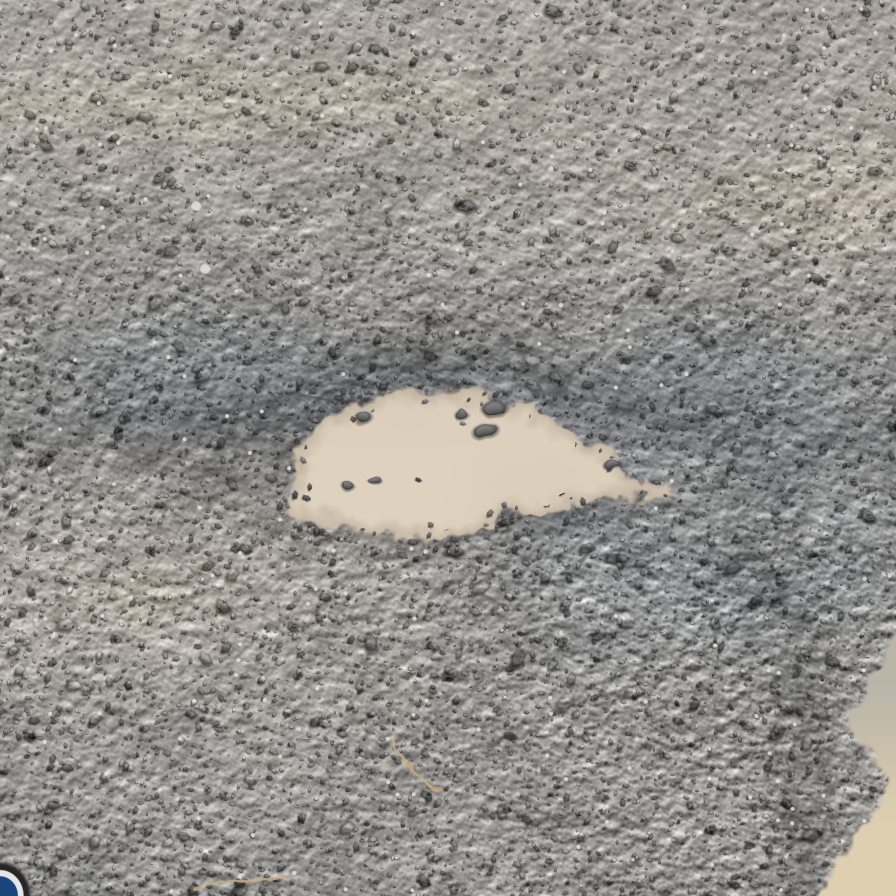
Reproduce this texture procedurally as a Shadertoy shader.

```glsl
// Worn gravelly asphalt with a muddy pothole puddle and a second one at the corner.
// Tone fields and embossed noise make the ground, jittered grids scatter the stones,
// a noisy polygon and an edge curve bound the water.
#define WARM vec3(.68, .655, .62)
#define COOL vec3(.545, .55, .553)
#define MUD vec3(.868, .815, .742)
#define DARK vec3(.22, .22, .225)
#define RELIEF 0.68
#define RIM_WIDTH 0.042
#define SHORE_NOISE 0.032
#define STONE_SHADOW 0.4
#define SPECK_GRID 66.0

float hash(vec2 p) { return fract(sin(dot(p, vec2(127.1, 311.7))) * 43758.5); }

float noise(vec2 p) {
  vec2 i = floor(p), f = fract(p);
  f = f * f * (3.0 - 2.0 * f);
  return mix(mix(hash(i), hash(i + vec2(1, 0)), f.x),
             mix(hash(i + vec2(0, 1)), hash(i + vec2(1, 1)), f.x), f.y);
}

float fbm(vec2 p) {
  float sum = 0.0, amp = 0.55;
  for (int i = 0; i < 3; i++) {
    sum += amp * noise(p);
    p = mat2(1.6, 1.2, -1.2, 1.6) * p + 7.3;
    amp *= 0.52;
  }
  return sum;
}

float blob(vec2 p, vec2 centre, vec2 size) {
  vec2 q = (p - centre) / size;
  return exp(-dot(q, q));
}

float band(float x, float width) { return exp(-x * x / (width * width)); }

float segment(vec2 p, vec2 a, vec2 b) {
  vec2 e = b - a;
  return length(p - a - e * clamp(dot(p - a, e) / dot(e, e), 0.0, 1.0));
}

// Signed distance to the central water, negative inside
float puddle(vec2 p) {
  vec2 v[12] = vec2[12](vec2(.325, .5), vec2(.365, .537), vec2(.445, .567), vec2(.52, .56),
    vec2(.59, .546), vec2(.675, .495), vec2(.755, .447), vec2(.65, .438),
    vec2(.573, .423), vec2(.5, .4), vec2(.423, .4), vec2(.322, .43));
  float d = 10.0, s = 1.0;
  for (int i = 0; i < 12; i++) {
    vec2 a = v[i], b = v[(i + 1) % 12];
    d = min(d, segment(p, a, b));
    if ((a.y > p.y) != (b.y > p.y) && p.x < a.x + (b.x - a.x) * (p.y - a.y) / (b.y - a.y)) s = -s;
  }
  return d * s;
}

// Lit stone with shadow; q is the offset from its centre
vec3 stone(vec3 ground, vec2 q, float r, vec3 tone, float aa) {
  float d = length(q) - r;
  float shade = smoothstep(0.45 * r + aa, -aa, length(q + vec2(0, 0.2 * r)) - r);
  vec3 body = tone * (0.9 + 0.3 * q.y / r) * (1.0 - 0.25 * smoothstep(-0.45 * r, 0.0, d));
  return mix(ground * (1.0 - STONE_SHADOW * shade), body, smoothstep(aa, -aa, d));
}

// One jittered grid of stones
vec3 gravel(vec3 col, vec3 base, vec2 p, float grid, float density, float px) {
  vec2 g = mat2(0.96, 0.28, -0.28, 0.96) * p * grid, id = floor(g);
  if (hash(id + grid) > density) return col;
  float size = hash(id + 3.7), turn = 6.28 * hash(id + 9.1);
  vec2 q = fract(g) - 0.5 - 0.36 * (vec2(hash(id + 1.3), hash(id + 5.9)) - 0.5);
  float a = atan(q.y, q.x);
  q *= 1.0 + 0.22 * sin(2.0 * a + turn) + 0.08 * sin(5.0 * a + turn);
  vec3 tone = base * mix(0.66, 1.12, hash(id + 12.4));
  return stone(col, q, mix(0.1, 0.25, size * size), tone, grid * px);
}

void mainImage(out vec4 fragColor, in vec2 fragCoord) {
  vec2 p = fragCoord / iResolution.xy;
  float px = 0.8 / iResolution.y;
  float broad = fbm(p * vec2(5, 9)) - 0.5, mid = fbm(p * 24.0 + 4.0) - 0.5;

  // Water distances
  float ragged = (fbm(p * 46.0) - 0.5) * SHORE_NOISE;
  float pool = puddle(p) + ragged;
  float corner = 0.8 * (0.915 + 0.6 * p.y - 0.09 * smoothstep(0.11, 0.21, p.y) - p.x + ragged);

  // Dusty and damp regions
  float dust = 0.38 + 0.45 * smoothstep(0.58, 0.9, p.y) + 0.5 * broad - 0.35 * band(p.y - 0.55, 0.1)
    + 0.6 * blob(p, vec2(.05, .33), vec2(.36, .13)) + 0.5 * blob(p, vec2(.9, .76), vec2(.25, .07))
    + 0.25 * blob(p, vec2(.2, .88), vec2(.25, .05)) - 0.45 * blob(p, vec2(.78, .36), vec2(.2, .14));
  vec3 col = mix(COOL, WARM, clamp(dust, -0.4, 1.15));

  // Embossed grit, rougher at the lower right
  float rough = 1.0 + 0.35 * smoothstep(0.3, 0.8, p.x) * smoothstep(0.5, 0.3, p.y) - 0.25 * smoothstep(0.6, 1.0, p.y);
  vec2 fine = p * vec2(82, 104);
  float grit = fbm(fine) - fbm(fine + vec2(-0.1, 0.36));
  col += RELIEF * rough * grit + 0.14 * mid + 0.07 * (noise(p * 240.0) - 0.5);

  // Broken rim, trench, bank and faint seam
  float rim = band(p.y - 0.505 - 0.09 * band(p.x - 0.5, 0.2) - 0.08 * mid, RIM_WIDTH);
  rim *= 0.3 + 0.7 * blob(p, vec2(.48, .55), vec2(.32, .3));
  float trenchX = 0.9 - 1.9 * pow(max(p.y - 0.2, 0.0), 2.0) + 0.08 * mid;
  float trench = band(p.x - trenchX, 0.028) * smoothstep(0.46, 0.36, p.y);
  float crack = smoothstep(0.16, 0.0, abs(fbm(p * vec2(40, 62)) - 0.5));
  float bank = exp(-max(pool, 0.0) / 0.013) * smoothstep(0.36, 0.48, p.x) * smoothstep(0.46, 0.42, p.y);
  vec2 w = p + 0.03 * mid, bend = vec2(.52, .83);
  float seam = min(segment(w, vec2(.66, .94), bend), segment(w, bend, vec2(.41, .78)));
  float damp = rim * (0.22 + 0.4 * crack) + trench * (0.2 + 0.2 * crack) + 0.5 * bank
    + 0.14 * exp(-seam / 0.012) + 0.16 * blob(p, vec2(.3, .46), vec2(.1, .07));
  col = mix(col, DARK, clamp(damp, 0.0, 0.85));

  // Loose gravel from coarse to fine
  for (float k = 0.0; k < 4.0; k++)
    col = gravel(col, col, p + 0.17 * k, 30.0 * pow(1.5, k), 0.26 + 0.07 * k - 0.1 * p.y, px);

  // Pale specks
  vec2 g = p * SPECK_GRID, cell = floor(g);
  vec2 at = fract(g) - 0.25 - 0.5 * vec2(hash(cell), hash(cell + 8.2));
  float speck = step(0.96, hash(cell + 2.6)) * smoothstep(0.2, 0.1, length(at));
  float chip = min(length(p - vec2(.219, .77)), length(p - vec2(.229, .7)));
  col = mix(col, vec3(.9, .89, .85), 0.85 * max(speck, smoothstep(0.007, 0.004, chip)));

  // Muddy water with gravel along its shore
  vec3 water = MUD + 0.03 * broad - 0.09 * smoothstep(-0.022, 0.0, pool);
  col = mix(col, water, smoothstep(0.003, -0.004, pool));
  water = mix(vec3(.87, .81, .69), vec3(.73, .71, .66), smoothstep(0.06, 0.25, p.y));
  col = mix(col, water, smoothstep(0.004, -0.005, corner));
  float shore = smoothstep(0.025, 0.005, abs(pool));
  col = gravel(col, vec3(.5), p + 0.3, 70.0, 0.4 * shore, px);

  // Stones standing in the pool: position and radius
  vec3 wet[7] = vec3[7](vec3(.404, .534, .007), vec3(.551, .544, .01), vec3(.542, .52, .009),
    vec3(.517, .539, .006), vec3(.419, .464, .005), vec3(.387, .458, .006), vec3(.684, .483, .006));
  for (int i = 0; i < 7; i++) {
    vec2 q = (p - wet[i].xy) * vec2(0.85, 1.3) + 0.006 * (noise(p * 90.0) - 0.5);
    col = stone(col, q, wet[i].z, vec3(.47), px);
  }

  // Dry straw and the blue rounded object in the corner
  bend = vec2(.458, .126);
  float straw = min(segment(w, vec2(.435, .17), bend), segment(w, bend, vec2(.494, .12)));
  straw = min(straw, segment(w, vec2(.22, .01), vec2(.315, .018)));
  col = mix(col, vec3(.78, .68, .52), 0.8 * smoothstep(0.0025, 0.001, straw));
  float r = length(p * vec2(1.1, 1));
  col = mix(col, vec3(.15), smoothstep(0.04, 0.034, r));
  col = mix(col, vec3(.9), smoothstep(0.03, 0.028, r));
  col = mix(col, vec3(.1, .27, .48), smoothstep(0.023, 0.021, r));

  fragColor = vec4(clamp(col, 0.0, 1.0), 1);
}
```
